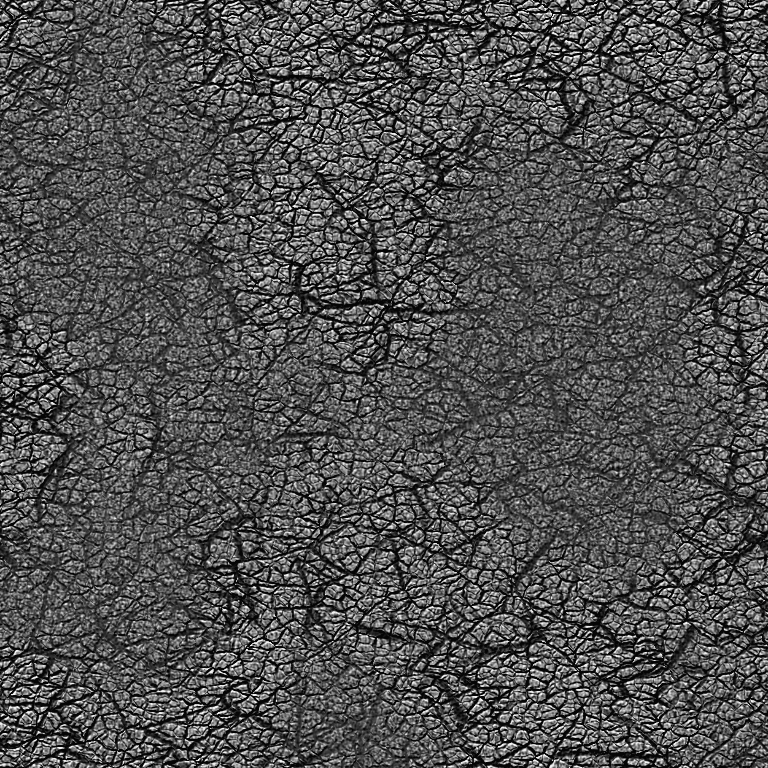
Reproduce this texture procedurally as a WebGL 1 fragment shader.

```glsl
precision highp float;
// Draws black grained leather: pebbled cells, long creases and worn, flatter patches.

uniform vec2 u_resolution;

const vec2 LIGHT_STEP = vec2(-0.0006, 0.0022);
const float CREASE_TONE = 0.02;
const float TOP_TONE = 0.53;
const float WORN_TONE = 0.31;
const float FOLD_WIDTH = 0.0029;

vec2 hash2(vec2 p) {
  vec3 q = fract(p.xyx * vec3(0.1031, 0.1030, 0.0973));
  q += dot(q, q.yzx + 33.33);
  return fract((q.xx + q.yz) * q.zy);
}

float corner(vec2 cell, vec2 offset, vec2 f) {
  return dot(hash2(cell + offset) * 2.0 - 1.0, f - offset);
}

// Gradient noise, roughly -0.7 to 0.7
float noise(vec2 p) {
  vec2 i = floor(p);
  vec2 f = p - i;
  vec2 u = f * f * f * (f * (f * 6.0 - 15.0) + 10.0);
  float low = mix(corner(i, vec2(0.0), f), corner(i, vec2(1.0, 0.0), f), u.x);
  float high = mix(corner(i, vec2(0.0, 1.0), f), corner(i, vec2(1.0), f), u.x);
  return mix(low, high, u.y);
}

vec2 noise2(vec2 p) {
  return vec2(noise(p), noise(p + 53.0));
}

float fbm(vec2 p) {
  return noise(p) + 0.5 * noise(p * 2.1 + 17.3) + 0.25 * noise(p * 4.3 + 41.7);
}

// Distance to the border between the two nearest cell centres
float cellEdge(vec2 p) {
  vec2 i = floor(p);
  vec2 f = p - i;
  vec2 nearest = vec2(8.0);
  vec2 second = vec2(9.0);
  for (int y = -1; y <= 1; y++) {
    for (int x = -1; x <= 1; x++) {
      vec2 o = vec2(float(x), float(y));
      vec2 toCentre = o + hash2(i + o) - f;
      float d = dot(toCentre, toCentre);
      if (d < dot(nearest, nearest)) {
        second = nearest;
        nearest = toCentre;
      } else if (d < dot(second, second)) {
        second = toCentre;
      }
    }
  }
  vec2 between = second - nearest;
  return 0.5 * dot(nearest + second, between) / max(length(between), 0.001);
}

// Thin broken folds on the borders of cells stretched along an angle
float foldLines(vec2 p, float angle, vec2 density, float seed) {
  float c = cos(angle);
  float s = sin(angle);
  vec2 along = vec2(c * p.x + s * p.y, c * p.y - s * p.x);
  float width = FOLD_WIDTH * density.y;
  float edge = cellEdge(along * density + seed);
  float presence = smoothstep(-0.2, 0.15, noise(p * 9.0 + seed * 2.0));
  return presence * (1.0 - smoothstep(0.2 * width, width, edge));
}

// Surface height: 0 in the creases, 1 on the cell tops
float relief(vec2 p) {
  vec2 q = p + 0.009 * noise2(p * 18.0) + 0.004 * noise2(p * 70.0 + 11.0);
  q += 0.0022 * noise2(p * 170.0 + 3.0);
  float depth = mix(0.4, 1.0, smoothstep(-0.25, 0.12, noise(p * 38.0 + 5.0)));
  float pebble = smoothstep(0.015, 0.14, cellEdge(q * vec2(45.0, 58.0)));
  float wrinkle = smoothstep(0.0, 0.16, cellEdge(q * vec2(74.0, 100.0) + 7.0));
  float fold = max(foldLines(q, 0.75, vec2(5.0, 13.0), 3.0),
                   foldLines(q, -0.65, vec2(5.0, 13.0), 19.0));
  fold = max(fold, foldLines(q, 0.1, vec2(11.0, 26.0), 37.0));
  float height = 1.0 - depth * (1.0 - pebble);
  return height * mix(0.5, 1.0, wrinkle) * (1.0 - 0.85 * fold);
}

// Fine pores, centred on zero
float poreGrain(vec2 p) {
  return noise(p * 285.0) + 0.5 * noise(p * 170.0 + 31.0);
}

// How crisp the grain is: low where the hide is worn flat
float crispness(vec2 p) {
  vec2 d = (p - vec2(0.54, 0.54)) * vec2(2.6, 3.4);
  float wear = 0.3 * exp(-dot(d, d));
  return mix(0.45, 1.0, smoothstep(-0.4, 0.05, fbm(p * 3.2 + 8.0) - wear));
}

void main() {
  vec2 p = gl_FragCoord.xy / u_resolution;

  // Light from above catches the upper rim of each cell
  float height = relief(p);
  float slope = height - relief(p + LIGHT_STEP);
  float gloss = mix(0.3, 0.45, smoothstep(0.1, 0.45, abs(p.y - 0.5)));

  float tone = mix(CREASE_TONE, TOP_TONE, height) + gloss * slope;
  tone *= 1.0 + 0.1 * fbm(p * 2.3 + 23.0);
  tone = mix(WORN_TONE, tone, crispness(p));
  tone += 0.7 * poreGrain(p) * mix(0.25, 1.0, height);

  gl_FragColor = vec4(vec3(clamp(tone, 0.02, 0.95)), 1.0);
}
```
